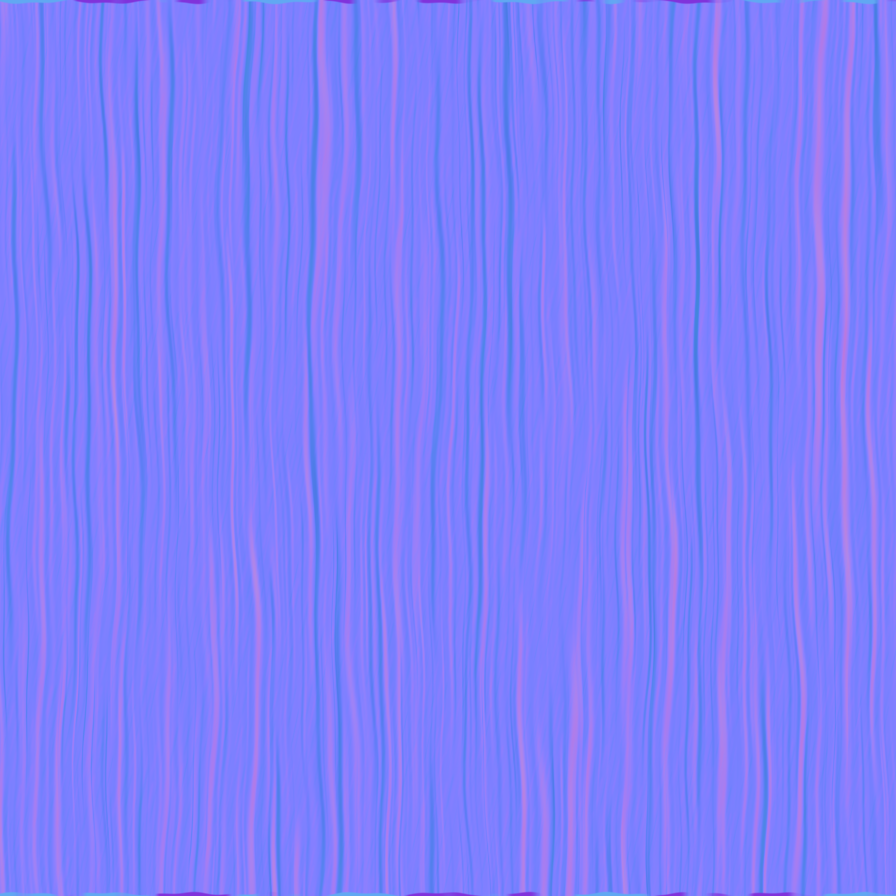
A WebGL 2 fragment shader for this texture map:

```glsl
#version 300 es
precision highp float;
// Draws a tangent-space normal map of long, gently wavy, vertical wood fibres.

uniform vec2 u_resolution;
out vec4 fragColor;

const float MAX_SLOPE = 0.50;
const float SLOPE_BIAS = -0.008;
const float BLUE_FALLOFF = 0.6;
const float GRAIN_SHEAR = 0.20;
const vec3 SEAM_CYAN = vec3(0.38, 0.66, 0.95);
const vec3 SEAM_PURPLE = vec3(0.50, 0.20, 0.86);

float hash(vec3 p) {
    p = fract(p * 0.1031);
    p += dot(p, p.zyx + 31.32);
    return fract((p.x + p.y) * p.z);
}

// Sideways drift shared by neighbouring fibres.
float wander(vec2 p) {
    return 0.0034 * sin(p.y * 7.0 + p.x * 11.0)
         + 0.0021 * sin(p.y * 17.0 - p.x * 29.0 + 1.7)
         + 0.0010 * sin(p.y * 39.0 + p.x * 47.0 + 4.1);
}

// Sideways drift per unit of height.
float wanderSlope(vec2 p) {
    const vec2 STEP = vec2(0.0, 0.002);
    return (wander(p + STEP) - wander(p - STEP)) / (2.0 * STEP.y);
}

// Slow variation of fibre density, around one.
float density(vec2 p) {
    return 1.0 + 0.30 * sin(p.x * 13.0 + p.y * 2.0 + 3.6)
               + 0.25 * sin(p.x * 29.0 - p.y * 4.0 + 1.0);
}

// Sharp wall with a faint, wide opposite flank that keeps the broad tint level.
float wallProfile(float d) {
    return exp(-d * d) - 0.28 * exp(-d * d / 6.0);
}

// Cellular strands: each cell holds one tapered ridge wall leaning left or right.
// The width is a fraction of the column spacing.
float strands(vec2 p, float columns, float len, float width, vec2 strength, float seed) {
    float x = p.x * columns;
    float slope = 0.0;
    for (int i = -1; i <= 1; i++) {
        float column = floor(x) + float(i);
        float stretch = len * mix(0.7, 1.4, hash(vec3(column, 3.0, seed)));
        float along = p.y / stretch + 7.0 * hash(vec3(column, 9.0, seed));
        float row = floor(along);
        float t = along - row;

        float offset = hash(vec3(column, row, seed + 1.0));
        float lean = hash(vec3(column, row, seed + 2.0)) < 0.5 ? -1.0 : 1.0;
        float power = hash(vec3(column, row, seed + 3.0));
        float breadth = width * mix(0.7, 1.25, hash(vec3(column, row, seed + 4.0)));
        breadth *= 1.0 + 0.12 * lean;

        float taper = smoothstep(0.0, 0.3, t) * (1.0 - smoothstep(0.82, 1.0, t));
        float bend = 0.07 * sin(p.y * 12.0 + offset * 40.0);
        float d = (x - column - mix(0.1, 0.9, offset) - bend) / breadth;
        slope += lean * mix(strength.x, strength.y, power) * taper * wallProfile(d);
    }
    return slope;
}

// Coarse grooves, medium fibres and fine hairs.
float fibreSlope(vec2 p) {
    vec2 q = vec2(p.x + wander(p), p.y);
    float slope = SLOPE_BIAS;
    slope += strands(q, 34.0, 0.85, 0.125, vec2(0.22, 0.72), 11.0);
    slope += strands(q, 66.0, 0.60, 0.17, vec2(0.08, 0.52), 23.0) * density(p);
    slope += strands(q, 136.0, 0.40, 0.20, vec2(0.05, 0.27), 37.0) * density(p.yx + p);
    return slope;
}

// Faint short scratches that lean to the right.
float grainSlope(vec2 p) {
    vec2 sheared = vec2(p.x - GRAIN_SHEAR * p.y, p.y);
    return strands(sheared, 170.0, 0.05, 0.26, vec2(0.03, 0.11), 53.0);
}

vec3 encodeNormal(vec2 slope) {
    return vec3(0.5 + 0.5 * slope, 1.0 - BLUE_FALLOFF * dot(slope, slope));
}

// Ragged, thin seam along the top and bottom borders.
vec3 addSeam(vec3 colour, vec2 p) {
    float side = step(0.5, p.y);
    float x = p.x + side * 0.37;
    float wave = sin(x * 21.0) + 0.8 * sin(x * 47.0 + 1.3) + 0.5 * sin(x * 113.0 + 2.0);
    float depth = 0.0026 + 0.0012 * sin(x * 67.0) + 0.0008 * sin(x * 151.0);
    float edge = min(p.y, 1.0 - p.y);
    float mask = 1.0 - smoothstep(depth - 0.0012, depth + 0.0012, edge);
    vec3 seam = mix(SEAM_PURPLE, SEAM_CYAN, smoothstep(-0.3, 0.3, wave));
    return mix(colour, seam, mask * smoothstep(0.1, 0.9, abs(wave)));
}

void main() {
    vec2 p = gl_FragCoord.xy / u_resolution;
    float fibre = fibreSlope(p);
    float grain = grainSlope(p);
    float across = MAX_SLOPE * tanh((fibre + grain) / MAX_SLOPE);
    float upward = fibre * wanderSlope(p) - grain * GRAIN_SHEAR;
    vec3 colour = encodeNormal(vec2(across, upward));
    fragColor = vec4(addSeam(colour, p), 1.0);
}
```
